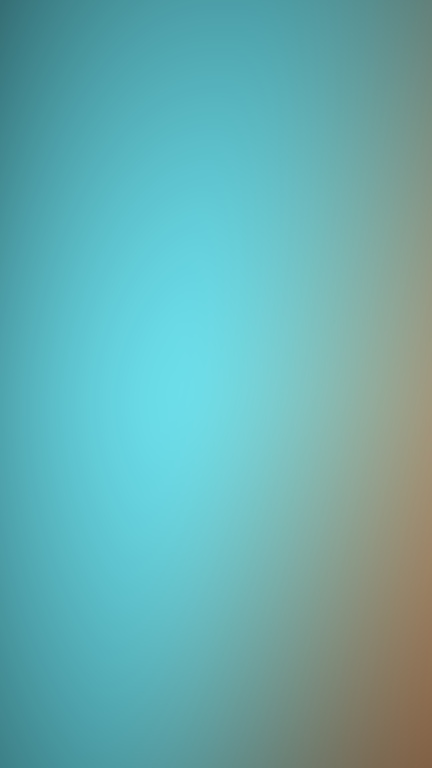
This background is drawn by a WebGL 1 fragment shader. Its source:

```glsl
precision highp float;
// A soft, blurred wash: aqua light glowing near the middle, turning to warm
// tan toward the lower right. A slanted blend sets the hue, and smooth
// vertical and left-hand falloffs set the brightness.

uniform vec2 u_resolution;

const vec3 AQUA = vec3(0.413, 0.862, 0.910);
const vec3 TAN = vec3(0.690, 0.478, 0.322);

// Amount of warm colour, rising along a slanted axis to the lower right.
float warmth(vec2 uv, float slant, float start, float end) {
    return smoothstep(start, end, uv.x - slant * uv.y);
}

// Broad horizontal band of light, fading above and below its centre.
float bandGlow(float y, float centre, float falloff) {
    return exp(-falloff * pow(abs(y - centre), 1.7));
}

// Shade gathering at the left edge, deeper toward the top.
float leftShade(vec2 uv, float lower, float upper) {
    float reach = max(1.0 - 2.0 * uv.x, 0.0);
    return 1.0 - mix(lower, upper, uv.y) * reach * reach;
}

void main() {
    vec2 uv = gl_FragCoord.xy / u_resolution;

    vec3 hue = mix(AQUA, TAN, warmth(uv, 0.4, 0.15, 1.15));
    float light = 1.02 * bandGlow(uv.y, 0.48, 1.06);
    light *= leftShade(uv, 0.23, 0.31);

    gl_FragColor = vec4(hue * light, 1.0);
}
```
